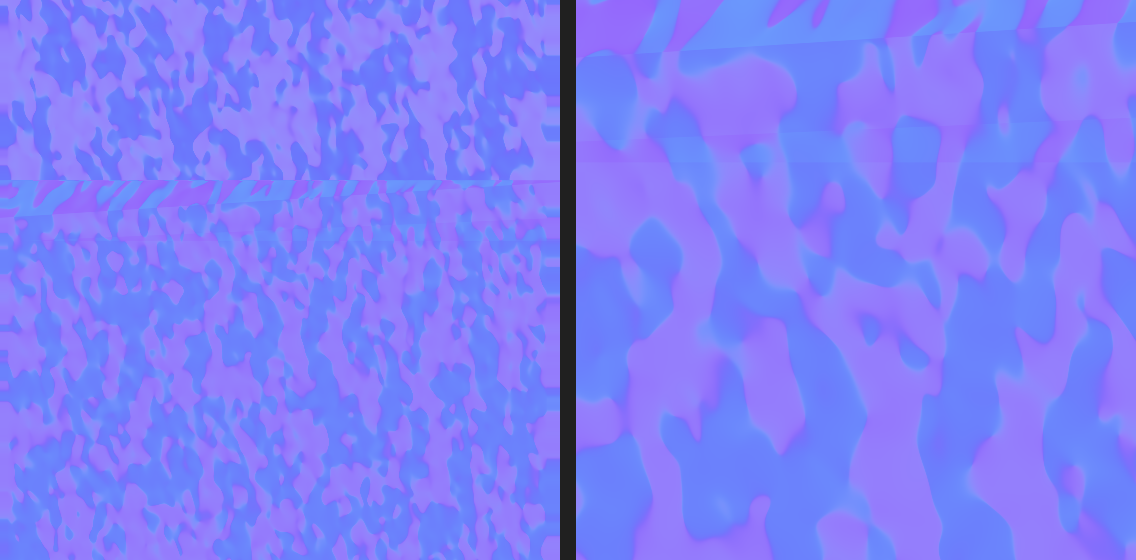
Left: the whole. Right: its middle third, enlarged.
This texture map is drawn by a Shadertoy shader. Its source:

```glsl
// Tangent-space normal map of rough, vertically streaked bark-like relief.
// Two noise fields give the slope direction: one picks the left or right facing
// side, the other tints the borders. Slanted seams cut a band with other tilts.

#define SLOPE vec2(0.081, 0.068)      // strength of the normal in x and y
#define BORDER 0.27                   // width of the tinted blob borders
#define STREAK vec2(27.0, 12.5)       // main blob frequency
#define LEAN 0.14                     // sideways lean of the blobs
#define WARP 0.009                    // waviness of the outlines
#define TILT_TOP 0.028                // green offset per facing side
#define TILT_BOTTOM -0.007
#define TILT_UPPER_WEDGE -0.072
#define TILT_LOWER_WEDGE -0.040
#define BAND vec2(0.570, 0.678)       // lower and upper edge of the band
#define MARGIN vec2(0.013, 0.977)     // beyond these, colours smear sideways

// Random vector in [-1, 1], without sine
vec2 hashVector(vec2 cell) {
    vec3 q = fract(cell.xyx * vec3(0.1031, 0.1030, 0.0973));
    q += dot(q, q.yzx + 33.33);
    return 2.0 * fract((q.xx + q.yz) * q.zy) - 1.0;
}

// Gradient noise with quintic interpolation
float noise(vec2 p) {
    vec2 i = floor(p), f = p - i;
    vec2 w = f * f * f * (f * (f * 6.0 - 15.0) + 10.0);
    vec2 e = vec2(1.0, 0.0);
    float a = dot(hashVector(i), f);
    float b = dot(hashVector(i + e.xy), f - e.xy);
    float c = dot(hashVector(i + e.yx), f - e.yx);
    float d = dot(hashVector(i + e.xx), f - e.xx);
    return mix(mix(a, b, w.x), mix(c, d, w.x), w.y);
}

// Signed field: positive faces right, negative faces left
float facing(vec2 p) {
    float broad = noise(p * STREAK * vec2(0.5, 0.4) + 71.3);
    float blobs = noise(p * STREAK + 17.7);
    float grain = noise(p * STREAK * vec2(1.9, 2.4) + 43.1);
    float patches = 0.8 + 0.9 * noise(p * 8.0 + 90.4);
    return 0.6 * broad + blobs + patches * grain;
}

// Antialiased mask, 1 where the distance is positive
float above(float distanceToSeam) {
    return smoothstep(-0.5, 0.5, distanceToSeam * iResolution.y);
}

void mainImage(out vec4 fragColor, in vec2 fragCoord) {
    vec2 uv = fragCoord / iResolution.xy;
    vec2 p = vec2(clamp(uv.x, MARGIN.x, MARGIN.y), uv.y);

    // Regions of the seamed band
    float upperSeam = mix(0.611, 0.675, uv.x);
    float lowerSeam = mix(0.568, 0.611, uv.x);
    float top = above(uv.y - BAND.y);
    float upperWedge = above(uv.y - upperSeam) * (1.0 - top);
    float lowerWedge = above(uv.y - BAND.x) * (1.0 - above(uv.y - lowerSeam));

    float tilt = mix(TILT_BOTTOM, TILT_TOP, top);
    tilt = mix(tilt, TILT_UPPER_WEDGE, upperWedge);
    tilt = mix(tilt, TILT_LOWER_WEDGE, lowerWedge);

    // Lean the streaks, shear the upper wedge and ripple the outlines
    p.x += LEAN * p.y - 0.8 * upperWedge * (uv.y - upperSeam);
    p += WARP * vec2(noise(p * 34.0 + 5.2), noise(p * 30.0 + 31.6));

    // Slope direction of constant length
    float side = facing(p);
    float rise = noise(p * vec2(44.0, 31.0) + 57.9);
    vec2 slope = vec2(side, BORDER * rise);
    slope *= inversesqrt(dot(slope, slope) + 0.0002);

    vec2 normal = SLOPE * slope + vec2(0.012 * -slope.y, tilt * slope.x);
    fragColor = vec4(0.5 + normal, 0.99, 1.0);
}
```
